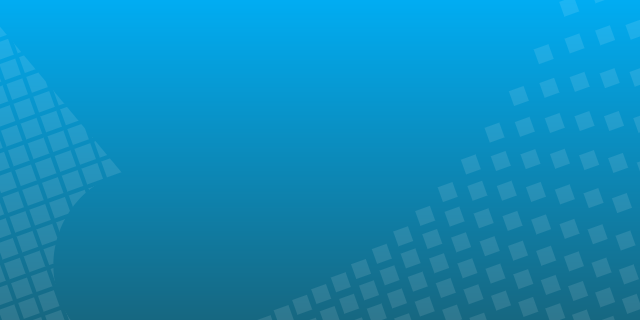
Write a Shadertoy shader that draws this background.

```glsl
// Vertical blue gradient with two translucent fields of tilted squares:
// a regular lattice clipped to a pointed shape on the left, and a bent
// lattice on the right whose rows and columns follow polynomial curves.

#define UNITS 384.0        // design units per canvas height
#define TILT 0.345         // rotation of every square, radians
#define LEFT_PITCH 25.2
#define LEFT_HALF 10.1     // half side of the left squares
#define RIGHT_HALF 9.4     // half side of the right squares
#define OPACITY 0.105
#define TOP_COLOR vec3(0.002, 0.676, 0.950)
#define BOTTOM_COLOR vec3(0.087, 0.405, 0.505)

const int ROWS = 16;
const int COLUMNS = 11;

// Turns a point into the tilted frame of the squares (y points down).
vec2 tilted(vec2 p) {
    float c = cos(TILT), s = sin(TILT);
    return vec2(c * p.x - s * p.y, s * p.x + c * p.y);
}

float squareDistance(vec2 p, float halfSide) {
    vec2 d = abs(p) - halfSide;
    return length(max(d, 0.0)) + min(max(d.x, d.y), 0.0);
}

float coverage(float dist, float pixel) {
    return clamp(0.5 - dist / pixel, 0.0, 1.0);
}

// Regular lattice, cut by a slanted edge above and a round bite below.
float leftField(vec2 p) {
    vec2 q = tilted(p - vec2(87.0, 217.0));
    vec2 cell = (fract(q / LEFT_PITCH + 0.5) - 0.5) * LEFT_PITCH;
    vec2 edgeNormal = normalize(vec2(175.0, -146.0));
    float edge = dot(p - vec2(146.0, 207.0), edgeNormal);
    float bite = 116.0 - length(p - vec2(180.0, 318.0));
    float clip = max(max(edge, bite), p.x - 148.0);
    return max(squareDistance(cell, LEFT_HALF), clip);
}

// Centre of a square: i follows the outer curve, j moves along its row.
vec2 rightCentre(float i, float j) {
    vec2 start = vec2(683.0 + i * (-30.9 + 0.35 * i),
                      8.0 + i * (60.6 + i * (-3.69 + 0.0937 * i)));
    vec2 slope = vec2(37.5 - 0.35 * i, -17.8 + i * (3.45 - 0.07 * i));
    vec2 bend = vec2(-0.15, max(1.75 - 0.2 * i, 0.0));
    return start + j * (slope + j * bend);
}

float rightField(vec2 p) {
    float nearest = UNITS;
    for (int i = 0; i < ROWS; i++) {
        for (int j = 0; j < COLUMNS; j++) {
            vec2 q = tilted(p - rightCentre(float(i), float(j)));
            nearest = min(nearest, squareDistance(q, RIGHT_HALF));
        }
    }
    return nearest;
}

void mainImage(out vec4 fragColor, in vec2 fragCoord) {
    float pixel = UNITS / iResolution.y;
    vec2 p = vec2(fragCoord.x, iResolution.y - fragCoord.y) * pixel;
    // Keep the design spanning the full width at other aspect ratios.
    p.x *= 2.0 * iResolution.y / iResolution.x;

    vec3 color = mix(TOP_COLOR, BOTTOM_COLOR, p.y / UNITS);
    float squares = max(coverage(leftField(p), pixel),
                        coverage(rightField(p), pixel));
    color = mix(color, vec3(1.0), OPACITY * squares);
    fragColor = vec4(color, 1.0);
}
```
